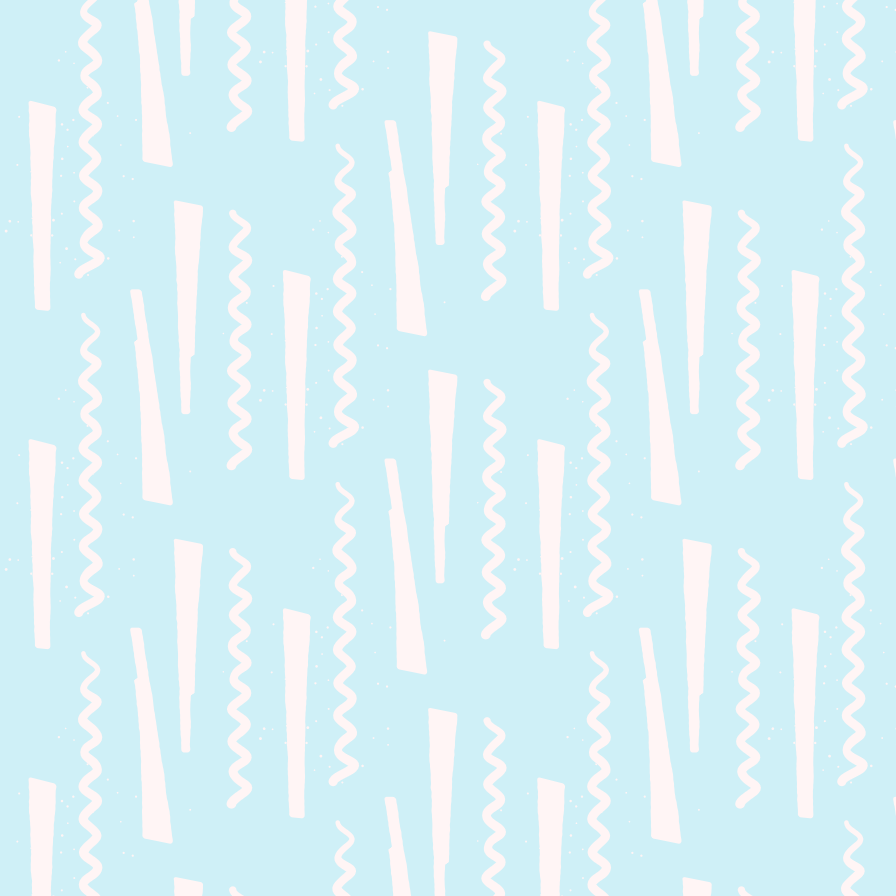
Give the GLSL for this pattern, as a WebGL 2 fragment shader.

```glsl
#version 300 es
precision highp float;
// Half-drop repeat of brushed bars and squiggly ribbons with fine specks on pale blue.

uniform vec2 u_resolution;
out vec4 outColor;

const vec3 SKY = vec3(0.81, 0.94, 0.97);
const vec3 BLUSH = vec3(1.0, 0.96, 0.96);
const float UNITS = 768.0;               // design units across the canvas
const vec2 TILE = vec2(218.0, 290.0);    // column width, vertical repeat
const float DROP = 145.0;                // downward shift per column
const float COLUMN_START = 10.0;
const float MARGIN = 15.0;               // room above each part before wrapping
const float CORNER = 2.5;
const float EDGE_WEAR = 1.1;
const float AMPLITUDE = 6.0;
const float STROKE = 3.9;                // ribbon half-width
const vec2 SPECK_GRID = vec2(18.0, 24.0);
const float SPECK_START = -45.0;
const vec2 SPECK_CENTER = vec2(60.0, 150.0);
const vec2 SPECK_SPREAD = vec2(62.0, 85.0);
const float SPECK_DENSITY = 0.5;
const float TAU = 6.28319;

float hash(vec2 p) {
    return fract(sin(dot(p, vec2(127.1, 311.7))) * 43758.5);
}

// One-dimensional gradient noise, about -0.5 to 0.5
float noise(float x, float seed) {
    float i = floor(x), f = x - i;
    float g0 = hash(vec2(i, seed)) * 2.0 - 1.0;
    float g1 = hash(vec2(i + 1.0, seed)) * 2.0 - 1.0;
    return mix(g0 * f, g1 * (f - 1.0), f * f * (3.0 - 2.0 * f));
}

// Position inside the dropped column that starts at the given x
vec2 columnPoint(vec2 p, float start) {
    float column = floor((p.x - start) / TILE.x);
    return vec2(p.x - column * TILE.x, mod(p.y - column * DROP, TILE.y));
}

float belowTop(float y, float top) {
    return mod(y - top + MARGIN, TILE.y) - MARGIN;
}

float edgeAt(vec3 edge, float t) {
    return mix(edge.x, edge.y, 1.0 - pow(1.0 - t, edge.z));
}

// Tapered bar. span: top, height; edges: x at top, x at bottom, curve;
// slant: slope of top and bottom; notch: depth below top, left and right shift
float bar(vec2 q, vec2 span, vec3 left, vec3 right, vec2 slant, vec3 notch) {
    float y = belowTop(q.y, span.x);
    float t = clamp(y / span.y, 0.0, 1.0);
    float torn = smoothstep(-1.5, 1.5, y - notch.x);
    float l = edgeAt(left, t) + torn * notch.y;
    float r = edgeAt(right, t) + torn * notch.z;
    l += EDGE_WEAR * (noise(y * 0.06, left.x) + 0.5 * noise(y * 0.25, left.x));
    r += EDGE_WEAR * (noise(y * 0.06, right.x) + 0.5 * noise(y * 0.25, right.x));
    float across = q.x - 0.5 * (l + r);
    vec2 d = vec2(max(l - q.x, q.x - r),
                  max(slant.x * across - y, y - span.y - slant.y * across));
    d += CORNER;
    return length(max(d, 0.0)) + min(max(d.x, d.y), 0.0) - CORNER;
}

float ribbonX(float y, float size, float waves, float foot, float seed) {
    float phase = TAU * waves * y / size + 0.9 * noise(y * 0.05, seed);
    float swing = AMPLITUDE * (1.0 + 0.5 * noise(y * 0.07, seed + 5.0));
    swing *= 1.0 + foot * smoothstep(size - 24.0, size - 8.0, y);
    return -swing * cos(phase) + 2.0 * noise(y * 0.03, seed + 9.0);
}

// Wavy brush stroke, thin at the top and flared at the foot
float ribbon(vec2 q, vec2 span, float center, float waves, vec2 thinFoot, float seed) {
    vec2 p = vec2(q.x - center, belowTop(q.y, span.x));
    float nearest = 1e5;
    float y = clamp(p.y - 10.5, 0.0, span.y);
    vec2 a = vec2(ribbonX(y, span.y, waves, thinFoot.y, seed), y);
    for (int i = -6; i <= 7; i++) {
        y = clamp(p.y + 1.5 * float(i), 0.0, span.y);
        vec2 b = vec2(ribbonX(y, span.y, waves, thinFoot.y, seed), y);
        vec2 ab = b - a, ap = p - a;
        float h = clamp(dot(ap, ab) / max(dot(ab, ab), 1e-4), 0.0, 1.0);
        nearest = min(nearest, length(ap - ab * h));
        a = b;
    }
    float taper = mix(thinFoot.x, 1.0, smoothstep(0.0, 50.0, p.y));
    return nearest - STROKE * taper * (1.0 + 0.35 * noise(p.y * 0.09, seed + 3.0));
}

// Loose cloud of tiny dots, one candidate per grid cell
float specks(vec2 q) {
    vec2 cell = TILE / SPECK_GRID;
    vec2 id = floor(q / cell);
    vec2 jitter = vec2(hash(id + 3.1), hash(id + 17.7));
    vec2 dotCenter = (id + 0.15 + 0.7 * jitter) * cell;
    vec2 offset = (dotCenter - SPECK_CENTER) / SPECK_SPREAD;
    float chance = SPECK_DENSITY * exp(-pow(dot(offset, offset), 2.0));
    float radius = mix(0.6, 1.2, hash(id + 41.3));
    return hash(id + 8.9) < chance ? length(q - dotCenter) - radius : 1e5;
}

void main() {
    float pixel = UNITS / u_resolution.y;
    vec2 p = vec2(gl_FragCoord.x, u_resolution.y - gl_FragCoord.y) * pixel;
    vec2 q = columnPoint(p, COLUMN_START);

    float d = bar(q, vec2(89.0, 177.0), vec3(24.5, 30.0, 1.0), vec3(49.0, 43.0, 2.5),
                  vec2(0.25, 0.1), vec3(90.0, 0.0, 0.0));
    d = min(d, bar(q, vec2(248.0, 183.0), vec3(111.0, 125.0, 2.5), vec3(121.0, 148.0, 1.1),
                   vec2(0.0, 0.2), vec3(44.0, -3.0, 0.0)));
    d = min(d, bar(q, vec2(174.0, 181.0), vec3(149.0, 155.5, 1.0), vec3(174.5, 166.0, 2.0),
                   vec2(0.2, 0.0), vec3(131.0, 0.0, -3.0)));
    d = min(d, ribbon(q, vec2(270.0, 255.0), 77.5, 9.0, vec2(0.5, 0.6), 2.0));
    d = min(d, ribbon(q, vec2(183.0, 216.0), 205.5, 8.0, vec2(0.8, 0.2), 6.0));
    d = min(d, specks(columnPoint(p, SPECK_START)));

    float cover = clamp(0.5 - d / pixel, 0.0, 1.0);
    outColor = vec4(mix(SKY, BLUSH, cover), 1.0);
}
```
